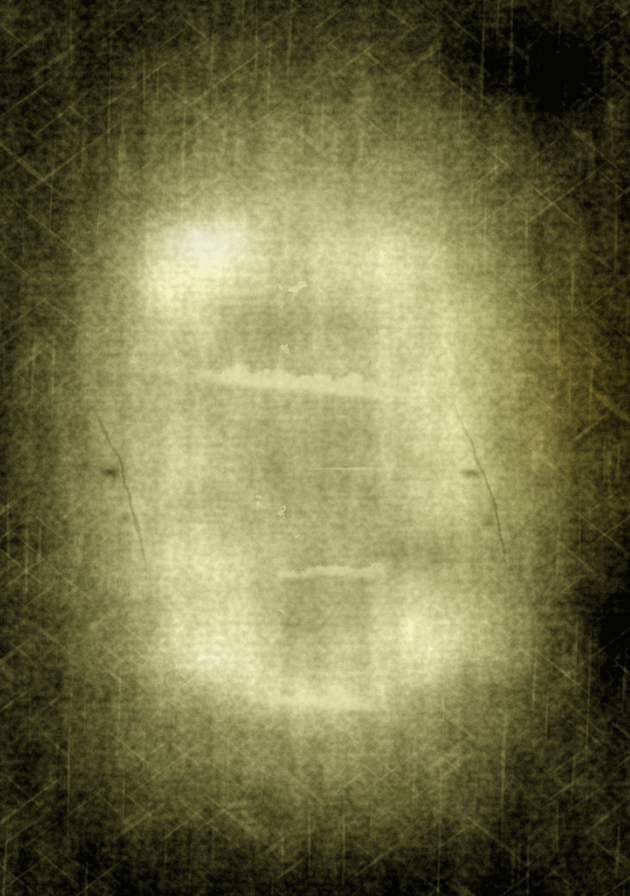
This background is drawn by a Shadertoy shader. Its source:

```glsl
// Weathered olive parchment: mottled bright centre, flaking paint and dark worn borders.

vec2 gradientAt(vec2 cell) {
    vec3 h = fract(cell.xyx * vec3(0.1031, 0.1030, 0.0973));
    h += dot(h, h.yzx + 33.33);
    float angle = 6.2832 * fract((h.x + h.y) * h.z);
    return vec2(cos(angle), sin(angle));
}

// Gradient noise, roughly -0.7 to 0.7
float noise(vec2 p) {
    vec2 i = floor(p), f = p - i;
    vec2 w = f * f * f * (f * (f * 6.0 - 15.0) + 10.0);
    vec2 e = vec2(0.0, 1.0);
    float low = mix(dot(gradientAt(i), f), dot(gradientAt(i + e.yx), f - e.yx), w.x);
    float high = mix(dot(gradientAt(i + e), f - e), dot(gradientAt(i + 1.0), f - 1.0), w.x);
    return mix(low, high, w.y);
}

float fbm(vec2 p) {
    float sum = 0.0, amp = 0.6;
    for (int i = 0; i < 5; i++) {
        sum += amp * noise(p);
        p = mat2(0.8, 0.6, -0.6, 0.8) * p * 2.03 + 17.3;
        amp *= 0.57;
    }
    return sum;
}

float glow(vec2 uv, vec2 centre, vec2 size) {
    vec2 d = (uv - centre) / size;
    return exp(-dot(d, d));
}

// Ragged horizontal ridge of light paint
float ridge(vec2 uv, vec2 centre, vec2 size, float slope, float rough) {
    vec2 d = uv - centre;
    d.y += slope * d.x + 0.012 * rough;
    float taper = 1.0 - smoothstep(0.5, 1.0, abs(d.x) / size.x + 0.4 * rough);
    return taper * (1.0 - smoothstep(0.3, 1.3, abs(d.y) / size.y + rough));
}

void mainImage(out vec4 fragColor, in vec2 fragCoord) {
    vec2 uv = fragCoord / iResolution.xy;
    vec2 p = fragCoord / iResolution.y;
    float cloud = fbm(p * 6.0 + 3.0);
    float mottle = fbm(p * 24.0 + 40.0);
    float grain = fbm(p * 130.0);

    // Broad vignette with uneven edges
    vec2 q = pow(abs(uv - vec2(0.49, 0.495)) * 2.0, vec2(2.3));
    float rim = pow(q.x + q.y, 1.0 / 2.3) + 0.12 * cloud;
    float tone = mix(0.74, 0.13, smoothstep(0.4, 1.12, rim));

    // Bright clouds
    tone += 0.20 * glow(uv, vec2(0.32, 0.72), vec2(0.12, 0.06));
    tone += 0.12 * glow(uv, vec2(0.27, 0.67), vec2(0.08, 0.06));
    tone += 0.13 * glow(uv, vec2(0.62, 0.71), vec2(0.10, 0.05));
    tone += 0.10 * glow(uv, vec2(0.70, 0.61), vec2(0.08, 0.08));
    tone += 0.10 * glow(uv, vec2(0.32, 0.49), vec2(0.07, 0.04));
    tone += 0.09 * glow(uv, vec2(0.71, 0.48), vec2(0.09, 0.06));
    tone += 0.12 * glow(uv, vec2(0.30, 0.37), vec2(0.10, 0.05));
    tone += 0.20 * glow(uv, vec2(0.33, 0.27), vec2(0.12, 0.04));
    tone += 0.21 * glow(uv, vec2(0.69, 0.28), vec2(0.13, 0.05));
    tone += 0.13 * glow(uv, vec2(0.50, 0.215), vec2(0.13, 0.03));

    // Dull hollows and dark stains
    tone -= 0.08 * glow(uv, vec2(0.44, 0.63), vec2(0.13, 0.04));
    tone -= 0.09 * glow(uv, vec2(0.48, 0.47), vec2(0.13, 0.08));
    tone -= 0.11 * glow(uv, vec2(0.50, 0.31), vec2(0.10, 0.04));
    tone -= 0.12 * glow(uv, vec2(0.68, 0.38), vec2(0.09, 0.03));
    tone -= 0.22 * glow(uv, vec2(0.85, 0.92), vec2(0.13, 0.05));
    tone -= 0.18 * glow(uv, vec2(1.00, 0.31), vec2(0.11, 0.08));
    tone -= 0.12 * glow(uv, vec2(0.50, 0.00), vec2(0.60, 0.07));

    // Mottling, vertical runs, woven threads and grain
    float edge = smoothstep(0.45, 1.0, rim);
    tone += 0.10 * cloud + mix(0.10, 0.15, edge) * mottle;
    tone += 0.07 * noise(p * vec2(55.0, 5.0)) + 0.04 * noise(p * vec2(9.0, 190.0));
    tone += mix(0.13, 0.24, edge * (1.0 - 0.4 * edge)) * grain;

    // Diagonal scuffs along the worn border
    for (int i = 0; i < 3; i++) {
        float a = 0.7 + 0.9 * float(i);
        vec2 s = mat2(cos(a), sin(a), -sin(a), cos(a)) * p;
        float scuff = noise(s * vec2(9.0, 130.0) + 31.0 * float(i));
        tone += 0.10 * edge * smoothstep(0.25, 0.55, scuff);
    }

    // Flaked paint, densest across the upper middle and along the ridges
    float area = glow(uv, vec2(0.50, 0.66), vec2(0.25, 0.09));
    area = max(area, 0.85 * glow(uv, vec2(0.52, 0.28), vec2(0.20, 0.07)));
    area = max(area, 0.75 * glow(uv, vec2(0.48, 0.43), vec2(0.25, 0.12)));
    float chips = fbm(p * 36.0 + 9.0) + 0.2 * cloud;
    float paint = area * smoothstep(0.0, 0.06, chips - mix(0.55, 0.27, area));
    float rough = 1.2 * fbm(p * 32.0 + 70.0);
    paint = max(paint, ridge(uv, vec2(0.46, 0.573), vec2(0.20, 0.011), 0.07, rough));
    paint = max(paint, 0.7 * ridge(uv, vec2(0.51, 0.362), vec2(0.12, 0.007), 0.02, rough));
    paint = max(paint, ridge(uv, vec2(0.50, 0.220), vec2(0.11, 0.010), 0.03, rough));
    tone = mix(tone, 0.88 + 0.06 * grain, 0.75 * paint);

    // Paired dark nicks with thin curved cracks
    for (int i = 0; i < 2; i++) {
        vec2 d = uv - vec2(0.175 + 0.573 * float(i), 0.472);
        d += 0.008 * vec2(mottle, rough);
        tone -= 0.25 * glow(d, vec2(0.0), vec2(0.014, 0.006));
        tone -= 0.15 * glow(d, vec2(0.026, -0.052), vec2(0.009, 0.005));
        float crack = abs(d.x - 0.02 + 0.5 * d.y + 1.5 * d.y * d.y);
        tone -= 0.10 * (1.0 - smoothstep(0.001, 0.004, crack)) * smoothstep(0.12, 0.04, abs(d.y + 0.02));
    }
    tone += 0.10 * glow(uv, vec2(0.55, 0.477), vec2(0.06, 0.0015));

    // Olive colour ramp, rusty right side and a cool white highlight
    tone = clamp(tone, 0.02, 0.95);
    vec3 color = tone * vec3(1.0, 1.005, 0.36 + 0.45 * tone);
    color *= mix(vec3(1.0), vec3(1.10, 0.96, 0.72), glow(uv, vec2(1.0, 0.58), vec2(0.16, 0.20)));
    float shine = glow(uv, vec2(0.33, 0.727), vec2(0.07, 0.025)) + 0.4 * glow(uv, vec2(0.34, 0.265), vec2(0.05, 0.02));
    color = mix(color, vec3(0.93, 0.93, 0.90), shine * (0.6 + 0.5 * mottle));
    fragColor = vec4(clamp(color, 0.0, 1.0), 1.0);
}
```
